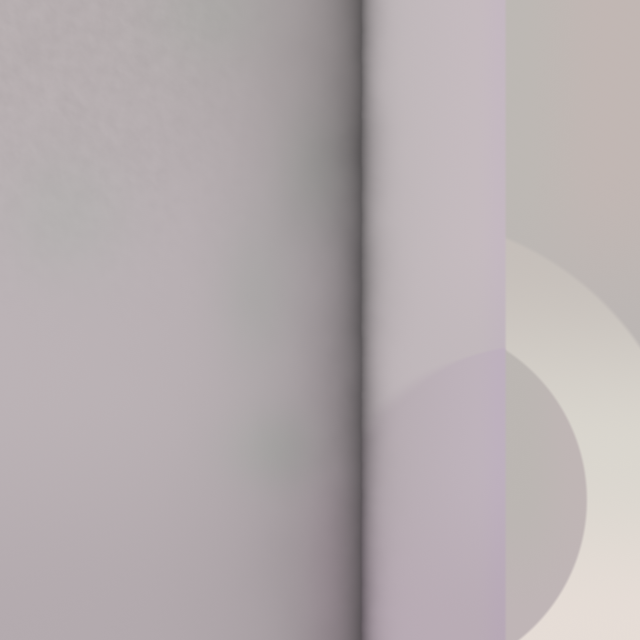
This background is drawn by a WebGL 2 fragment shader. Its source:

```glsl
#version 300 es
precision highp float;
// Soft mauve panels with a shaded vertical fold and pale overlapping discs.
uniform vec2 u_resolution;
out vec4 fragColor;

const float FOLD_X = 0.564;
const float EDGE_X = 0.790;

float hash(vec2 p) {
  return fract(sin(dot(p, vec2(127.1, 311.7))) * 43758.5453);
}

float valueNoise(vec2 p) {
  vec2 cell = floor(p);
  vec2 f = fract(p);
  f = f * f * (3.0 - 2.0 * f);
  float low = mix(hash(cell), hash(cell + vec2(1.0, 0.0)), f.x);
  float high = mix(hash(cell + vec2(0.0, 1.0)), hash(cell + 1.0), f.x);
  return mix(low, high, f.y);
}

float fbm(vec2 p) {
  float sum = 0.0;
  float weight = 0.5;
  for (int i = 0; i < 4; i++) {
    sum += weight * valueNoise(p);
    p = p * 2.03 + 7.1;
    weight *= 0.5;
  }
  return sum;
}

// Coverage of a disc whose rim has the given softness.
float disc(vec2 p, vec2 center, float radius, float blur) {
  return 1.0 - smoothstep(-blur, blur, length(p - center) - radius);
}

float glow(vec2 p, vec2 center, vec2 size) {
  vec2 q = (p - center) / size;
  return exp(-dot(q, q));
}

// Brightness on both sides of the fold.
float foldShade(float d, float mottle) {
  float left = 1.0 - (0.32 + 0.05 * mottle) * exp(d / 0.1) - 0.18 * exp(d / 0.022);
  float right = 1.0 - 0.50 * exp(-d / (0.017 + 0.004 * mottle));
  return d < 0.0 ? left : right;
}

vec3 leftPanel(vec2 p) {
  vec3 color = mix(vec3(0.705, 0.670, 0.685), vec3(0.735, 0.702, 0.714), smoothstep(0.0, 0.42, p.y));
  color = mix(color, vec3(0.715, 0.685, 0.690), smoothstep(0.55, 0.95, p.y));
  // Faint green-grey stains
  vec3 stain = vec3(-0.022, -0.004, -0.016);
  color += stain * glow(p, vec2(0.10, 0.66), vec2(0.10, 0.10));
  color += stain * glow(p, vec2(0.40, 0.54), vec2(0.06, 0.12));
  color += 1.3 * stain * glow(p, vec2(0.43, 0.30), vec2(0.08, 0.06));
  color += stain * glow(p, vec2(0.49, 0.73), vec2(0.06, 0.10));
  color += stain * glow(p, vec2(0.33, 0.98), vec2(0.10, 0.08));
  // Brushed grain, strongest at the upper left
  float grain = fbm(mat2(0.8, -0.6, 0.6, 0.8) * p * vec2(90.0, 60.0)) - 0.47;
  return color + 0.035 * grain * smoothstep(0.4, 0.9, p.y) * (1.0 - smoothstep(0.2, 0.5, p.x));
}

vec3 middlePanel(vec2 p, float blur) {
  float across = smoothstep(FOLD_X, EDGE_X, p.x);
  vec3 color = mix(vec3(0.750, 0.722, 0.730), vec3(0.775, 0.735, 0.752), across);
  color = mix(color, vec3(0.755, 0.722, 0.735), 1.0 - smoothstep(0.35, 0.65, p.y));
  vec3 shadow = mix(vec3(0.718, 0.680, 0.700), vec3(0.750, 0.705, 0.740), across);
  shadow = mix(vec3(0.725, 0.675, 0.710), shadow, smoothstep(0.0, 0.3, p.y));
  float softness = mix(0.018, blur, smoothstep(0.60, 0.74, p.x));
  color = mix(color, shadow, disc(p, vec2(0.846, 0.102), 0.359, softness));
  // Lilac tint beside the panel edge
  return color + vec3(-0.006, -0.012, 0.006) * smoothstep(0.05, 0.0, EDGE_X - p.x);
}

vec3 rightStrip(vec2 p, float blur) {
  vec3 color = mix(vec3(0.740, 0.722, 0.705), vec3(0.757, 0.717, 0.703), smoothstep(0.80, 0.95, p.x));
  color = mix(color, vec3(0.735, 0.715, 0.705), 1.0 - smoothstep(0.45, 0.75, p.y));
  // Pale band, warming toward the bottom
  vec3 pale = mix(vec3(0.855, 0.840, 0.810), vec3(0.775, 0.750, 0.730), smoothstep(0.28, 0.62, p.y));
  pale = mix(vec3(0.900, 0.865, 0.840), pale, smoothstep(0.02, 0.30, p.y));
  color = mix(color, pale, disc(p, vec2(0.612, 0.193), 0.470, blur * 1.5));
  // Inner disc
  vec3 inner = mix(vec3(0.735, 0.715, 0.700), vec3(0.750, 0.713, 0.710), smoothstep(0.81, 0.91, p.x));
  inner = mix(vec3(0.750, 0.710, 0.715), inner, smoothstep(0.0, 0.25, p.y));
  return mix(color, inner, disc(p, vec2(0.638, 0.219), 0.279, blur));
}

void main() {
  vec2 p = gl_FragCoord.xy / u_resolution;
  float blur = max(0.003, 1.0 / u_resolution.y);

  // Fold with a slightly ragged line
  float mottle = 2.0 * fbm(p * vec2(14.0, 9.0)) - 0.95;
  float d = p.x - FOLD_X + 0.002 * (fbm(p * vec2(20.0, 45.0)) - 0.47);
  vec3 color = mix(leftPanel(p), middlePanel(p, blur), smoothstep(-blur, blur, d));
  float shade = mix(foldShade(min(d, -0.0001), mottle), foldShade(max(d, 0.0), mottle), smoothstep(-blur, blur, d));
  color *= shade;
  color += vec3(0.006, -0.008, 0.002) * glow(p, vec2(0.52, 0.10), vec2(0.05, 0.25));

  color = mix(color, rightStrip(p, blur), smoothstep(-blur, blur, p.x - EDGE_X));
  color += (hash(gl_FragCoord.xy) - 0.5) / 255.0;
  fragColor = vec4(color, 1.0);
}
```
